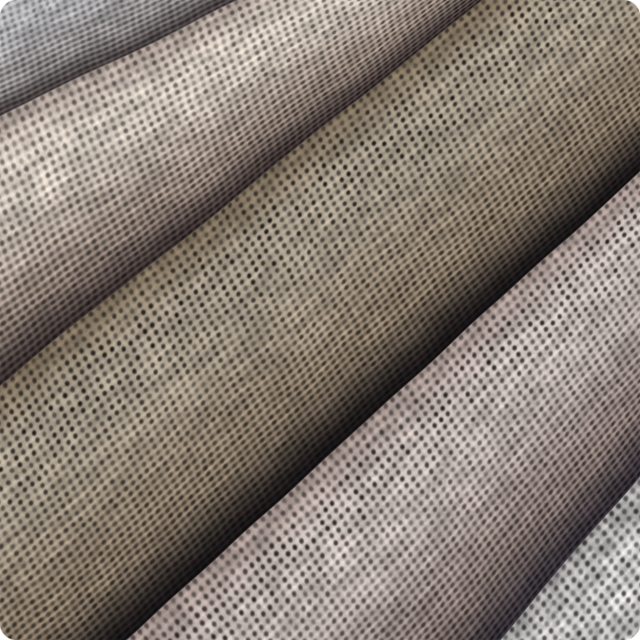
Reproduce this texture procedurally as a three.js fragment shader.

```glsl
// Five overlapping folds of open-weave cloth running diagonally across the canvas.
// Slanted edge lines divide the folds; each gets a colour ramp from lip to crease,
// and a sheared lattice of threads and gaps, laid along it, that follows its curve.
varying vec2 vUv;

float hash(vec2 p) {
  p = fract(p * vec2(0.1031, 0.1137));
  p += dot(p, p.yx + 33.33);
  return fract((p.x + p.y) * p.x * 7.31);
}

float noise(vec2 p) {
  vec2 i = floor(p), f = fract(p);
  f = f * f * (3.0 - 2.0 * f);
  return mix(mix(hash(i), hash(i + vec2(1.0, 0.0)), f.x),
             mix(hash(i + vec2(0.0, 1.0)), hash(i + 1.0), f.x), f.y);
}

// Colour across a fold: t is 0 at the upper lip and 1 in the lower crease.
vec3 ramp(float t, vec3 lip, vec3 crest, vec3 flank, vec3 crease) {
  vec3 c = mix(lip, crest, smoothstep(0.0, 0.2, t));
  c = mix(c, flank, smoothstep(0.3, 0.82, t));
  return mix(c, crease, smoothstep(0.74, 1.02, t));
}

// Threads along and across the fold with a gap in each cell; span is the fold width.
vec3 weave(vec3 cloth, vec2 uv, float t, float span, float slope, vec2 cell, float depth) {
  vec2 along = normalize(vec2(1.0, slope));
  vec2 p = vec2(dot(uv, along), span * (t + 0.14 * t * t * t));
  p += 0.003 * vec2(noise(uv * 24.0), noise(uv * 24.0 + 40.0));
  p /= cell;
  p.x += 0.16 * p.y;
  float row = floor(p.y);
  p.x += 0.2 * (hash(vec2(row, 9.0)) - 0.5);
  vec2 q = fract(p) - 0.5;
  float vary = hash(vec2(floor(p.x), row) + 70.0);

  // Gaps lengthen along the fold where the cloth turns away
  float away = smoothstep(0.25, 0.95, t);
  vec2 shape = vec2(mix(1.15, 0.85, away), 0.95);
  float gap = 1.0 - smoothstep(0.08, 0.47, length(q * shape));
  vec2 wave = cos(6.2832 * q);
  float thread = 0.5 - 0.25 * (wave.x + wave.y);
  float groove = (0.5 + 0.5 * wave.y) * away;
  float slub = noise(vec2(p.x * 0.5, p.y * 1.1) + 15.0);
  cloth *= mix(0.9, 1.11, thread) * (0.89 + 0.22 * slub) * (1.03 - 0.22 * groove);
  return mix(cloth, cloth * 0.22 + vec3(0.03, 0.022, 0.018), gap * depth * (0.55 + 0.7 * vary));
}

// Smooth coverage below an edge line.
float below(float gap) {
  return smoothstep(-0.002, 0.003, gap);
}

void main() {
  vec2 uv = vUv;
  float x = uv.x;
  float y = uv.y + 0.006 * (noise(uv * 9.0) - 0.5);

  // Heights of the four fold edges
  float e1 = 0.818 + 0.49 * x;
  float e2 = 0.40 + 0.795 * x;
  float e3 = 0.91 * x - 0.177;
  float e4 = 1.17 * x - 0.913;

  // Cool grey cloth at upper left
  float t = 1.0 - (y - e1) / 0.2;
  vec3 color = ramp(t, vec3(0.65, 0.65, 0.66), vec3(0.65, 0.65, 0.66),
                    vec3(0.59, 0.57, 0.57), vec3(0.28, 0.25, 0.25));
  color = weave(color, uv, t, 0.17, 0.49, vec2(0.0125, 0.0095), 0.28);

  // Cream fold
  t = clamp((e1 - y) / (e1 - e2), 0.0, 1.0);
  vec3 fold = ramp(t, vec3(0.64, 0.59, 0.56), vec3(0.77, 0.73, 0.69),
                   vec3(0.58, 0.52, 0.48), vec3(0.24, 0.20, 0.20));
  fold = weave(fold, uv, t, 0.29, 0.66, vec2(0.0140, 0.0115), 0.48);
  color = mix(color, fold, below(e1 - y));

  // Broad olive fold, most open just below its lip
  t = clamp((e2 - y) / (e2 - e3), 0.0, 1.0);
  float open = smoothstep(0.02, 0.15, t) * (1.0 - smoothstep(0.2, 0.5, t));
  fold = ramp(t, vec3(0.46, 0.41, 0.34), vec3(0.61, 0.57, 0.51),
              vec3(0.54, 0.48, 0.41), vec3(0.08, 0.07, 0.08));
  fold = weave(fold, uv, t, 0.41, 0.85, vec2(0.0145, 0.0115), 0.58 + 0.28 * open);
  color = mix(color, fold, below(e2 - y));

  // Rose-grey fold
  t = clamp((e3 - y) / (e3 - e4), 0.0, 1.0);
  open = smoothstep(0.04, 0.12, t) * (1.0 - smoothstep(0.15, 0.4, t));
  fold = ramp(t, vec3(0.60, 0.54, 0.52), vec3(0.72, 0.68, 0.66),
              vec3(0.54, 0.48, 0.46), vec3(0.20, 0.18, 0.21));
  fold = weave(fold, uv, t, 0.40, 1.0, vec2(0.0145, 0.0120), 0.52 + 0.3 * open);
  color = mix(color, fold, below(e3 - y));

  // Pale coarse cloth at lower right
  t = clamp((e4 - y) / 0.5, 0.0, 1.0);
  fold = ramp(t, vec3(0.62, 0.61, 0.61), vec3(0.73, 0.72, 0.72),
              vec3(0.66, 0.65, 0.64), vec3(0.5));
  fold = weave(fold, uv, t, 0.33, 1.17, vec2(0.0160, 0.0125), 0.65);
  fold *= 0.88 + 0.24 * noise(uv * 90.0);
  color = mix(color, fold, below(e4 - y));

  // Fibre grain and gentle unevenness
  color *= 0.95 + 0.12 * noise(uv * 230.0);
  color *= 0.97 + 0.06 * noise(uv * 14.0 + 5.0);

  // Rounded white corners
  vec2 corner = abs(uv - 0.5) - 0.473;
  float rim = length(max(corner, 0.0)) - 0.027;
  color = mix(color, vec3(1.0), smoothstep(-0.001, 0.002, rim));
  gl_FragColor = vec4(color, 1.0);
}
```
